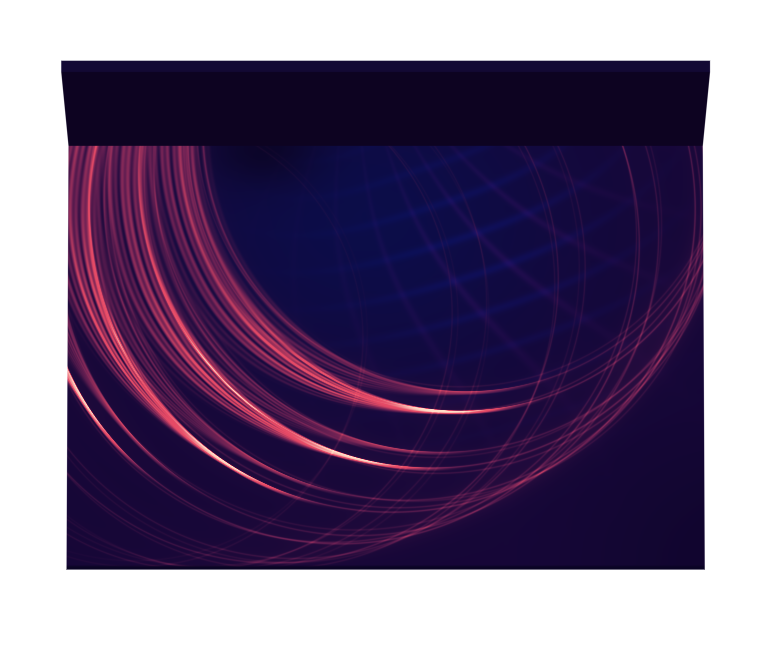
A WebGL 2 fragment shader for this background:

```glsl
#version 300 es
precision highp float;
// Dark hanging panel with glowing rose filaments sweeping along nested rings.

uniform vec2 u_resolution;
out vec4 outColor;

// Layout, in units of the canvas height
const float MID_X = 0.5845;
const float PANEL_BOTTOM = 0.137;
const float BAR_BOTTOM = 0.779;
const float LIP_BOTTOM = 0.891;
const float BAR_TOP = 0.908;

// Filaments
const int RINGS = 13;
const float RING_STEP = 0.125;
const float FAN_WIDTH = 0.074;
const float TIP_WIDTH = 0.006;
const float LINE_WIDTH = 0.0016;

// Colours
const vec3 INDIGO = vec3(0.085, 0.025, 0.215);
const vec3 BLUE = vec3(0.045, 0.050, 0.285);
const vec3 NIGHT = vec3(0.040, 0.015, 0.140);
const vec3 PLUM = vec3(0.43, 0.13, 0.33);
const vec3 ROSE = vec3(0.90, 0.29, 0.40);
const vec3 CREAM = vec3(1.00, 0.87, 0.78);
const vec3 BAR = vec3(0.050, 0.010, 0.130);
const vec3 LIP = vec3(0.075, 0.035, 0.205);

float bell(float x, float width) {
  x /= width;
  return exp(-x * x);
}

// Heat of one ring: a fibrous fan on the left that narrows to a bright tip,
// then runs on as thin lines. The ring drifts down and left as t grows.
float ringHeat(vec2 p, float t, float seed, float weight) {
  vec2 center = vec2(0.697 - 0.129 * t - 0.152 * t * t, 0.789 - 0.212 * t);
  float radius = 0.412 + 0.170 * t - 0.152 * t * t;
  vec2 v = p - center;
  float d = length(v) - radius;
  float phi = atan(-v.x, -v.y);
  float tip = 0.05 + 0.6 * t + 0.9 * t * t;
  float along = phi - tip;

  // Fan of fibres
  float spread = TIP_WIDTH + FAN_WIDTH * smoothstep(-0.05, 1.0, along);
  float u = d / spread + 0.15;
  float body = smoothstep(-0.08, 0.15, u) * (1.0 - smoothstep(0.45, 1.15, u));
  float fibre = 0.52 + 0.24 * sin(u * 21.0 + seed * 2.1 + phi)
              + 0.24 * sin(u * 53.0 - seed * 1.3 + phi * 3.0);
  fibre = mix(0.65, fibre, smoothstep(0.015, 0.045, spread));
  float run = smoothstep(-0.4, 0.1, along)
            * mix(1.0, 0.5, smoothstep(0.35, 1.1, along));
  float strength = weight * (1.0 - smoothstep(0.72, 0.95, t));
  float heat = strength * body * (run * fibre + 0.7 * bell(along, 0.2));

  // Thin lines weaving around the ring, and a soft halo
  float fade = 1.0 - 0.5 * smoothstep(0.6, 1.4, t);
  float weave = 0.009 * sin(phi * 1.5 + seed);
  float lines = bell(d, LINE_WIDTH) + 0.7 * bell(d - weave, LINE_WIDTH);
  heat += (0.12 + 0.08 * weight) * fade * lines;
  heat += (0.04 + 0.06 * strength * run) * fade * exp(-abs(d) / 0.022);
  return heat;
}

vec3 background(vec2 p) {
  float blue = bell(length((p - vec2(0.56, 0.67)) * vec2(0.8, 1.0)), 0.25);
  vec3 color = mix(INDIGO, BLUE, blue);
  float hollow = bell(length((p - vec2(0.40, 0.775)) * vec2(0.65, 1.0)), 0.055);
  color = mix(color, NIGHT, 0.85 * hollow);
  float corner = smoothstep(0.75, 1.15, p.x) * (1.0 - smoothstep(0.15, 0.45, p.y));
  color = mix(color, NIGHT, 0.5 * corner);

  // Faint blue arcs and violet streaks inside the rings
  vec2 q = p - vec2(0.52, 0.95);
  float r = length(q * vec2(0.75, 1.0));
  float a = atan(q.x, -q.y);
  float arcs = pow(0.5 + 0.5 * sin(r * 110.0 + 2.0 * sin(a * 3.0)), 8.0);
  float streaks = pow(0.5 + 0.5 * sin(a * 31.0 + 3.0 * sin(r * 7.0)), 20.0);
  float inside = bell(length(p - vec2(0.74, 0.62)), 0.2);
  color += inside * (arcs * vec3(0.0, 0.015, 0.08) + streaks * vec3(0.06, 0.01, 0.05));
  return color;
}

vec3 filaments(vec2 p) {
  float heat = 0.0;
  for (int i = 0; i < RINGS; i++) {
    float seed = float(i - 1);
    float minor = float((i + 1) % 2);
    float t = seed * RING_STEP + 0.05 * minor;
    heat += ringHeat(p, t, seed, mix(1.0, 0.35, minor));
  }
  vec3 color = mix(background(p), PLUM, smoothstep(0.0, 0.5, heat));
  color = mix(color, ROSE, smoothstep(0.35, 0.95, heat));
  return mix(color, CREAM, smoothstep(0.95, 1.6, heat));
}

void main() {
  vec2 p = (gl_FragCoord.xy - 0.5 * u_resolution) / u_resolution.y + vec2(0.582, 0.5);
  float aa = 0.75 / u_resolution.y;

  // Panel and top bar, each with slanted sides
  float panelHalf = mix(0.4835, 0.4805, (p.y - PANEL_BOTTOM) / (BAR_BOTTOM - PANEL_BOTTOM));
  float rise = clamp((p.y - BAR_BOTTOM) / (LIP_BOTTOM - BAR_BOTTOM), 0.0, 1.0);
  float halfWidth = p.y < BAR_BOTTOM ? panelHalf : mix(0.4805, 0.4915, rise);
  float edge = min(halfWidth - abs(p.x - MID_X), min(p.y - PANEL_BOTTOM, BAR_TOP - p.y));

  vec3 color = filaments(p);
  color = mix(NIGHT, color, smoothstep(0.003, 0.008, p.y - PANEL_BOTTOM));
  vec3 bar = mix(BAR, LIP, smoothstep(-aa, aa, p.y - LIP_BOTTOM));
  color = mix(color, bar, smoothstep(-aa, aa, p.y - BAR_BOTTOM));
  outColor = vec4(mix(vec3(1.0), color, smoothstep(-aa, aa, edge)), 1.0);
}
```
